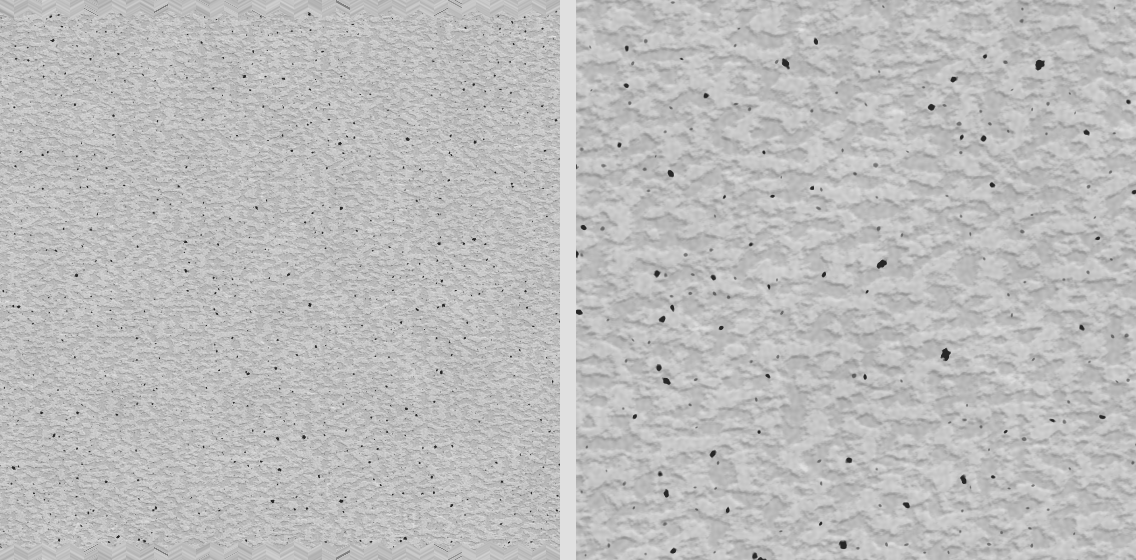
Left, the full canvas; right, a detail of the centre.
A Shadertoy shader for this texture:

```glsl
#define BASE_GREY 0.752
#define PIT_GREY 0.10
#define BUMP_SCALE vec2(68.0, 108.0)
#define BUMP_STEP vec2(0.0006, 0.0017)
#define HIGHLIGHT 0.055
#define SHADOW 0.13
#define PATCH_TONE 0.06
#define GRAIN_TONE 0.065
#define SCRATCH_TONE 0.075
#define CHEVRON_PERIOD 0.05
#define CHEVRON_SLOPE 0.55
#define BORDER_WIDTH 0.032

// Two random values in 0..1 for an integer cell
vec2 hash2(vec2 cell) {
    uvec2 k = uvec2(ivec2(cell)) * uvec2(1597334673u, 3812015801u);
    uint n = (k.x ^ k.y) * 1597334673u;
    n = (n ^ (n >> 15)) * 2246822519u;
    n ^= n >> 13;
    return vec2(n & 0xffffu, n >> 16) / 65535.0;
}

float cornerSlope(vec2 cell, vec2 offset) {
    float angle = 6.2832 * hash2(cell).x;
    return dot(vec2(cos(angle), sin(angle)), offset);
}

float gradientNoise(vec2 p) {
    vec2 i = floor(p), f = p - i;
    vec2 w = f * f * f * (f * (f * 6.0 - 15.0) + 10.0);
    vec2 e = vec2(1.0, 0.0);
    return mix(mix(cornerSlope(i, f), cornerSlope(i + e.xy, f - e.xy), w.x),
               mix(cornerSlope(i + e.yx, f - e.yx), cornerSlope(i + e.xx, f - e.xx), w.x), w.y);
}

float fbm(vec2 p) {
    float sum = 0.0, weight = 1.0;
    for (int i = 0; i < 4; i++) {
        sum += weight * gradientNoise(p);
        p = mat2(1.6, 1.2, -1.2, 1.6) * p + 17.3;
        weight *= 0.5;
    }
    return sum;
}

// Terraced plaster surface, 0..1
float plasterHeight(vec2 p) {
    return smoothstep(-0.28, 0.28, fbm(p * BUMP_SCALE));
}

// Dark irregular holes, one at most per grid cell
float pits(vec2 p, float cells, float chance, float radius, float seed) {
    vec2 cell = floor(p * cells), local = fract(p * cells);
    vec2 place = hash2(cell + seed), kind = hash2(cell + seed + 531.0);
    vec2 d = (local - mix(vec2(0.2), vec2(0.8), place)) / cells;
    float angle = 6.2832 * kind.y;
    d = mat2(cos(angle), sin(angle), -sin(angle), cos(angle)) * d;
    d.y *= 1.0 + 0.8 * place.x;
    float size = radius * mix(0.5, 1.0, place.y);
    float dist = length(d) + 0.6 * size * gradientNoise(p * 420.0 + seed);
    float soft = 0.6 / iResolution.y + 0.0003;
    return step(kind.x, chance) * (1.0 - smoothstep(size - soft, size + soft, dist));
}

// Pale broken smears, mostly near horizontal
float scratches(vec2 p, float cells, float chance, float seed) {
    vec2 cell = floor(p * cells), local = fract(p * cells);
    vec2 place = hash2(cell + seed), kind = hash2(cell + seed + 197.0);
    vec2 d = (local - mix(vec2(0.35), vec2(0.65), place)) / cells;
    float angle = (kind.y - 0.5) * (place.x > 0.7 ? 3.0 : 0.9);
    d = mat2(cos(angle), -sin(angle), sin(angle), cos(angle)) * d;
    d.y += 0.004 * gradientNoise(p * 45.0);
    vec2 size = vec2(mix(0.12, 0.34, place.y) / cells, mix(0.0012, 0.0032, place.x));
    d /= size;
    float broken = smoothstep(-0.35, 0.3, fbm(p * 110.0 + seed));
    return step(kind.x, chance) * exp(-dot(d, d)) * broken;
}

void mainImage(out vec4 fragColor, in vec2 fragCoord) {
    vec2 p = fragCoord / iResolution.y;

    // Plaster relief, mottling and grain
    float height = plasterHeight(p);
    float relief = height - plasterHeight(p + BUMP_STEP);
    float grey = BASE_GREY + relief * (relief > 0.0 ? HIGHLIGHT : SHADOW);
    grey += PATCH_TONE * (height - 0.5);
    grey += 0.025 * fbm(p * 9.0 + 40.0);
    grey += GRAIN_TONE * gradientNoise(p * 290.0);

    // Pale scratches
    float pale = scratches(p, 8.0, 0.5, 11.0) + scratches(p + 0.037, 15.0, 0.35, 71.0);
    grey += SCRATCH_TONE * min(pale, 1.0);

    // Pits from large and rare to fine and faint
    float crowd = 1.0 + 0.9 * gradientNoise(p * 5.0 + 8.0);
    float hole = pits(p, 17.0, 0.26 * crowd, 0.0035, 23.0);
    hole = max(hole, pits(p + 0.013, 36.0, 0.30 * crowd, 0.0022, 307.0));
    hole = max(hole, 0.55 * pits(p + 0.029, 80.0, 0.22 * crowd, 0.0013, 811.0));
    grey = mix(grey, PIT_GREY, 0.92 * hole);

    // Chevron streaks along the top and bottom edges
    float edge = min(p.y, 1.0 - p.y);
    float zigzag = abs(fract(p.x / CHEVRON_PERIOD) - 0.5) * CHEVRON_PERIOD;
    float along = edge + CHEVRON_SLOPE * zigzag;
    float side = floor(2.0 * p.x / CHEVRON_PERIOD);
    float streak = gradientNoise(vec2(side * 3.37 + 0.5, along * 230.0));
    float band = gradientNoise(vec2(side * 1.71 + 9.5, along * 90.0));
    float streakGrey = 0.745 + 0.12 * streak + 0.08 * band;
    streakGrey -= 0.3 * smoothstep(0.38, 0.6, streak * hash2(vec2(side, 5.0)).x * 1.4);
    float reach = BORDER_WIDTH + 0.006 * (hash2(vec2(side, step(0.5, p.y))).y - 0.5);
    grey = mix(streakGrey, grey, smoothstep(reach - 0.002, reach + 0.002, along));

    fragColor = vec4(vec3(clamp(grey, 0.0, 1.0)), 1.0);
}
```
